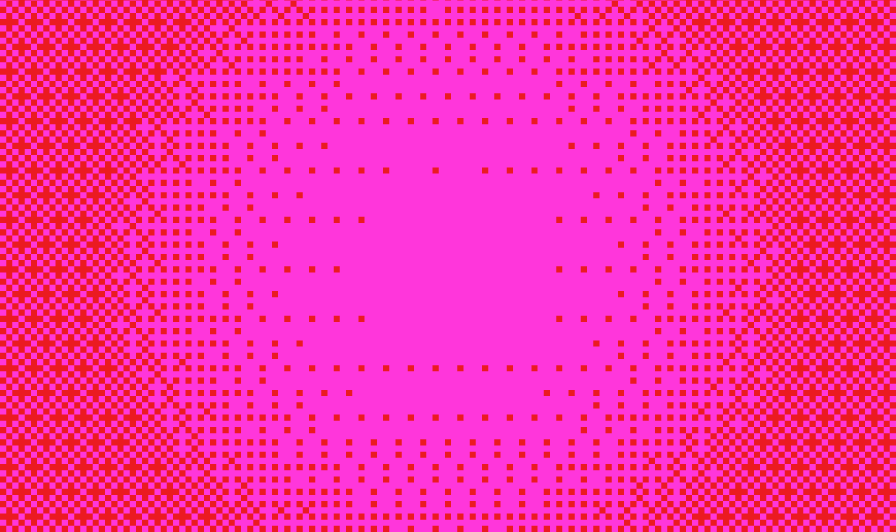
This background is drawn by a Shadertoy shader. Its source:

```glsl
// Two-colour ordered dither: red square cells thicken outwards from a clear
// pink centre. A radial ramp is compared with a rank built from the bits of
// each cell's coordinates; supersampling smooths the cell edges.

const vec3 PINK = vec3(1.00, 0.21, 0.86);
const vec3 RED = vec3(0.92, 0.10, 0.13);
const float CELLS_ACROSS = 145.0;   // cells over the canvas width
const float CLEAR_RADIUS = 15.5;    // where the first dots appear, in cells
const float FIRST_RANK = 0.27;      // ramp level at that radius
const float RAMP_POWER = 3.2;       // how fast the dots thicken
const float RAMP_LIMIT = 17.9;      // densest level, out of 32
const float TIE_STEP = 0.065;       // small split between equal ranks
const int SAMPLES = 4;              // subsamples per axis

int bitOf(int value, int place) {
    return (value >> place) & 1;
}

// Order in which a cell turns red, from 0 to 32
float ditherRank(ivec2 cell) {
    int column = cell.x + 1;        // pairs each odd column with the next even
    int x0 = bitOf(cell.x, 0);
    int y0 = bitOf(cell.y, 0);
    int x1 = bitOf(column, 1);
    int y1 = bitOf(cell.y, 1);
    int y2 = bitOf(cell.y, 2);

    // Even lattice, then checkerboard, then the crosses between
    int lattice = 16 * (x0 ^ y0) + 8 * y0;
    // Staggered columns, then the order of rows
    int stagger = 4 * (1 - (x1 ^ y2));
    int row = 2 * (1 - y1) + (1 - (y1 ^ y2));
    int tie = bitOf(column, 2) ^ bitOf(cell.y, 3);
    return float(lattice + stagger + row) + TIE_STEP * float(tie);
}

// Radial ramp, in the same units as the rank
float rampLevel(vec2 fromCentre) {
    float growth = pow(length(fromCentre) / CLEAR_RADIUS, RAMP_POWER);
    return min(FIRST_RANK * growth, RAMP_LIMIT);
}

float redAt(vec2 position, vec2 centre) {
    vec2 cell = floor(position);
    float level = rampLevel(cell + 0.5 - centre);
    return step(ditherRank(ivec2(cell)) + FIRST_RANK, level);
}

void mainImage(out vec4 fragColor, in vec2 fragCoord) {
    float cellsPerPixel = CELLS_ACROSS / iResolution.x;
    vec2 centre = 0.5 * iResolution.xy * cellsPerPixel;

    // Average a grid of points inside the pixel
    float coverage = 0.0;
    for (int j = 0; j < SAMPLES; j++) {
        for (int i = 0; i < SAMPLES; i++) {
            vec2 offset = (vec2(i, j) + 0.5) / float(SAMPLES) - 0.5;
            coverage += redAt((fragCoord + offset) * cellsPerPixel, centre);
        }
    }
    coverage /= float(SAMPLES * SAMPLES);

    fragColor = vec4(mix(PINK, RED, coverage), 1.0);
}
```
